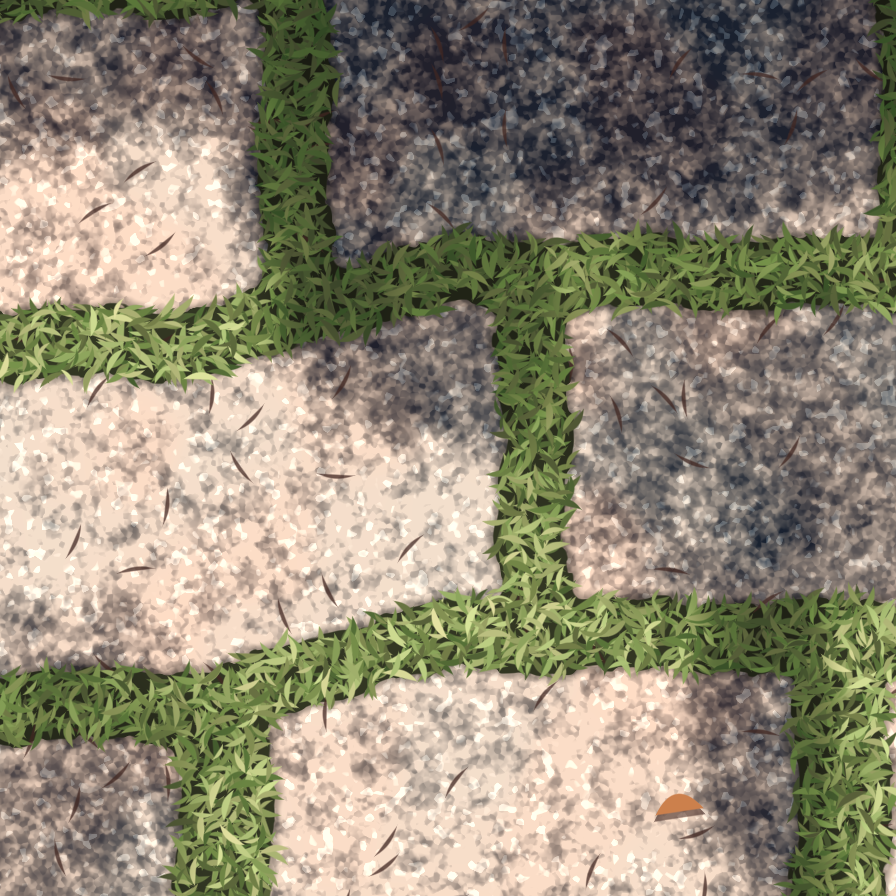
This texture is drawn by a WebGL 2 fragment shader. Its source:

```glsl
#version 300 es
precision highp float;
uniform vec2 u_resolution;
out vec4 fragColor;

// Paving layout, in canvas units
const float ROW_PITCH = 0.405;
const float ROW_BASE = 0.212;
const float ROW_RISE = 0.078;
const float COLUMN_PITCH = 0.69;
const vec3 COLUMN_START = vec3(0.25, 0.596, 0.33); // lower, middle, upper row
const float JOINT_HALF = 0.038;
const float CORNER = 0.022;

// Grass and debris
const int GRASS_LAYERS = 6;
const float GRASS_CELL = 0.021;
const float TWIG_CELL = 0.05;

// Palette
const vec3 STONE_SHADE = vec3(0.27, 0.26, 0.28);
const vec3 STONE_MID = vec3(0.53, 0.48, 0.45);
const vec3 STONE_SUN = vec3(0.87, 0.78, 0.71);
const vec3 GRASS_SHADE = vec3(0.19, 0.23, 0.14);
const vec3 GRASS_MID = vec3(0.47, 0.53, 0.29);
const vec3 GRASS_SUN = vec3(0.78, 0.80, 0.54);
const vec3 SOIL = vec3(0.13, 0.14, 0.09);
const vec3 TWIG = vec3(0.25, 0.15, 0.13);
const vec3 SCRAP = vec3(0.80, 0.50, 0.30);

// Soft tree shadows: centre, radii, and their strengths
const int SHADOWS = 7;
const vec4 SHADOW[SHADOWS] = vec4[SHADOWS](
  vec4(0.72, 0.97, 0.46, 0.27), vec4(0.08, 1.02, 0.30, 0.20),
  vec4(0.49, 0.63, 0.15, 0.14), vec4(0.36, 0.82, 0.10, 0.25),
  vec4(0.87, 0.52, 0.28, 0.22), vec4(0.86, 0.20, 0.09, 0.30),
  vec4(0.04, 0.14, 0.20, 0.20));
const float STRENGTH[SHADOWS] = float[SHADOWS](0.95, 0.68, 0.65, 0.72, 0.55, 0.65, 0.45);

vec3 hash3(vec2 p) {
  vec3 q = fract(p.xyx * vec3(0.1031, 0.1030, 0.0973));
  q += dot(q, q.yxz + 33.33);
  return fract((q.xxy + q.yzz) * q.zyx);
}

// Cellular noise: random cell values blended by distance to their seeds
float cellNoise(vec2 p) {
  vec2 cell = floor(p);
  float total = 0.0, weight = 0.0;
  for (int j = -1; j <= 1; j++)
    for (int i = -1; i <= 1; i++) {
      vec2 id = cell + vec2(i, j);
      vec3 h = hash3(id + 71.0);
      vec2 d = id + h.xy - p;
      float w = exp(-7.0 * dot(d, d));
      total += w * h.z;
      weight += w;
    }
  return total / weight;
}

// Signed distance to the nearest joint: positive on stone, negative in grass
float stoneDistance(vec2 p) {
  p += 0.004 * sin(p.yx * 31.0 + 1.5) + 0.002 * sin(p.yx * 83.0);
  float v = (p.y - ROW_BASE - ROW_RISE * smoothstep(0.18, 0.52, p.x)) / ROW_PITCH;
  float row = clamp(floor(v), -1.0, 1.0);
  float u = (p.x - COLUMN_START[int(row) + 1]) / COLUMN_PITCH;
  float across = abs(u - round(u)) * COLUMN_PITCH - JOINT_HALF - 0.014 * step(row, -0.5);
  float down = abs(v - round(v)) * ROW_PITCH - JOINT_HALF;
  return CORNER - length(max(CORNER - vec2(across, down), 0.0));
}

float sunlight(vec2 p) {
  p += 0.05 * (vec2(cellNoise(p * 13.0), cellNoise(p * 13.0 + 40.0)) - 0.5);
  float sun = 1.0;
  for (int i = 0; i < SHADOWS; i++) {
    float r = length((p - SHADOW[i].xy) / SHADOW[i].zw);
    sun *= 1.0 - STRENGTH[i] * (1.0 - smoothstep(0.55, 1.25, r));
  }
  return sun;
}

// Three-step ramp from shade through middle to sun
vec3 ramp(vec3 shade, vec3 middle, vec3 sun, float t) {
  return t < 0.5 ? mix(shade, middle, t * 2.0) : mix(middle, sun, t * 2.0 - 1.0);
}

// Coverage of a curved, pointed blade centred on the origin
float blade(vec2 p, float angle, float halfLength, float halfWidth, float px) {
  float c = cos(angle), s = sin(angle);
  vec2 q = vec2(c * p.x + s * p.y, c * p.y - s * p.x);
  float t = q.x / halfLength;
  float d = abs(q.y + halfWidth * t * t) - halfWidth * (1.0 - t * t);
  return 1.0 - smoothstep(-px, px, d);
}

vec3 stoneColor(vec2 p, float sun) {
  float mottle = 0.55 * cellNoise(p * 38.0) + 0.75 * cellNoise(p * 85.0)
               + 0.60 * cellNoise(p * 190.0) - 0.95;
  float tone = 1.15 * sun - 0.08 + mottle * 0.8;
  vec3 color = ramp(STONE_SHADE, STONE_MID, STONE_SUN, clamp(tone, -0.3, 1.15));
  color += vec3(0.05, -0.01, -0.03) * (cellNoise(p * 9.0) - 0.4);
  float fleck = smoothstep(0.72, 0.9, cellNoise(p * 130.0 + 9.0));
  return color + 0.16 * fleck * vec3(0.9, 1.0, 1.0);
}

// Paint scattered blades; only those rooted in a joint survive
vec3 addGrass(vec3 color, vec2 p, float sun, float px) {
  for (int k = 0; k < GRASS_LAYERS; k++) {
    float depth = float(k + 1) / float(GRASS_LAYERS);
    vec2 shift = vec2(0.37, 0.61) * float(k);
    vec2 cell = floor(p / GRASS_CELL + shift);
    for (int j = -1; j <= 1; j++)
      for (int i = -1; i <= 1; i++) {
        vec2 id = cell + vec2(i, j);
        vec3 h = hash3(id + 57.0 * float(k) + 200.0);
        vec3 g = hash3(id.yx + 31.0 * float(k) + 400.0);
        vec2 root = (id + h.xy - shift) * GRASS_CELL;
        float rooted = step(stoneDistance(root), 0.014 * g.x - 0.008);
        float size = GRASS_CELL * mix(0.45, 0.95, g.y);
        float cover = rooted * blade(p - root, h.z * 6.28, size, size * 0.21, px);
        float tone = (0.12 + 0.95 * sun) * mix(0.25, 1.1, g.z) * mix(0.6, 1.0, depth);
        vec3 tint = ramp(GRASS_SHADE, GRASS_MID, GRASS_SUN, tone);
        tint += vec3(-0.05, 0.03, -0.03) * (h.x - 0.3);
        color = mix(color, tint, cover);
      }
  }
  return color;
}

// Sparse dry twigs lying on the paving
vec3 addTwigs(vec3 color, vec2 p, float px) {
  vec2 cell = floor(p / TWIG_CELL);
  for (int j = -1; j <= 1; j++)
    for (int i = -1; i <= 1; i++) {
      vec2 id = cell + vec2(i, j);
      vec3 h = hash3(id + 900.0);
      vec2 d = p - (id + h.xy) * TWIG_CELL;
      float cover = step(0.8, h.z) * blade(d, h.x * 6.28, 0.02, 0.0022, px);
      color = mix(color, TWIG, 0.75 * cover);
    }
  return color;
}

void main() {
  vec2 p = gl_FragCoord.xy / u_resolution;
  float px = 1.0 / u_resolution.y;
  float sun = sunlight(p);
  float edge = stoneDistance(p) + 0.008 * (cellNoise(p * 70.0) - 0.5);

  // Stones with darkened rims, set in soil
  vec3 stone = stoneColor(p, sun) * mix(0.68, 1.0, smoothstep(0.0, 0.012, edge));
  vec3 color = mix(SOIL * (0.7 + 0.8 * sun), stone, smoothstep(-px, px, edge));

  color = addTwigs(color, p, px);
  vec2 scrap = p - vec2(0.757, 0.104);
  color = mix(color, TWIG, 0.6 * blade(scrap + vec2(0.0, 0.006), 0.15, 0.029, 0.011, px));
  color = mix(color, SCRAP, blade(scrap, 0.15, 0.027, 0.010, px));
  color = addGrass(color, p, sun, px);
  fragColor = vec4(clamp(color, 0.0, 1.0), 1.0);
}
```
